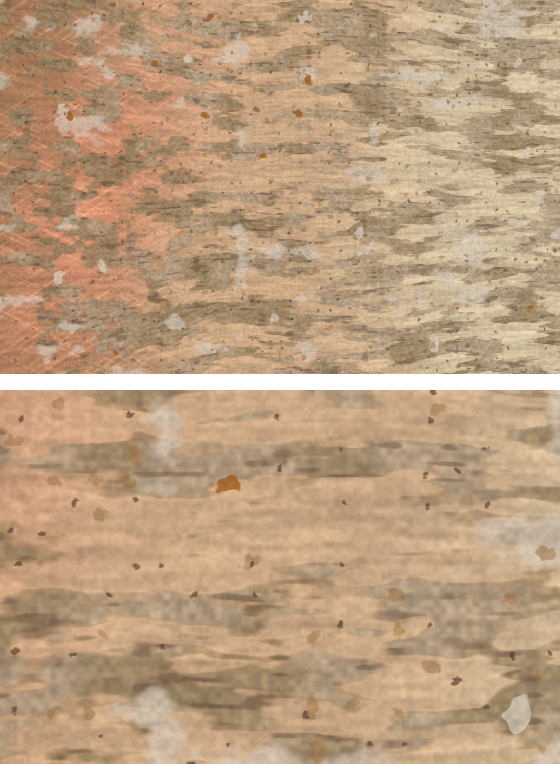
Top: the whole. Bottom: its middle third, enlarged.
Reproduce this texture procedurally as a Shadertoy shader.

```glsl
// Weathered, scraped wood: warm fibres under grey-olive patches, with scratches, rust dots and pale flecks.

float hash(vec2 p) {
    return fract(sin(dot(p, vec2(127.1, 311.7))) * 43758.5453);
}

float noise(vec2 p) {
    vec2 i = floor(p), f = fract(p);
    f = f * f * (3.0 - 2.0 * f);
    return mix(mix(hash(i), hash(i + vec2(1, 0)), f.x),
               mix(hash(i + vec2(0, 1)), hash(i + vec2(1, 1)), f.x), f.y);
}

float fbm(vec2 p) {
    float sum = 0.0, amp = 0.53;
    for (int i = 0; i < 4; i++) {
        sum += amp * noise(p);
        p = p * 2.07 + vec2(17.3, 9.1);
        amp *= 0.5;
    }
    return sum;
}

vec2 rotate(vec2 p, float a) {
    float c = cos(a), s = sin(a);
    return vec2(c * p.x + s * p.y, c * p.y - s * p.x);
}

// Thin lines running along the given angle
float scratches(vec2 p, float angle, float density) {
    vec2 r = rotate(p, angle);
    return smoothstep(0.62, 0.95, noise(r * vec2(9.0, density) + 31.0));
}

// Ragged spots, at most one in each cell of a grid
float spots(vec2 p, float cells, float radius, float chance, float seed) {
    vec2 g = p * cells, id = floor(g);
    float pick = hash(id + seed);
    vec2 centre = 0.3 + 0.4 * vec2(hash(id + seed + 5.2), hash(id + seed + 8.7));
    vec2 d = rotate(fract(g) - centre, pick * 40.0) * vec2(0.8, 1.25);
    float size = radius * cells * mix(0.6, 1.2, hash(id + seed + 2.9));
    float ragged = length(d) + size * 1.1 * (noise(p * 1.3 / radius + seed) - 0.5);
    float soft = 1.2 * cells / iResolution.y;
    return step(pick, chance) * (1.0 - smoothstep(size - soft, size + soft, ragged));
}

// Fibres fan out towards the left edge and waver slightly
vec2 fibreSpace(vec2 p) {
    float fan = 1.0 + 0.45 * exp(-2.0 * p.x) + 0.03 * sin(p.x * 8.0);
    float waver = 0.016 * (noise(p * vec2(5.0, 7.0)) - 0.5);
    return vec2(p.x, (p.y - 0.5) / fan + 0.5 + waver);
}

// Clean wood: brown, then pink, tan and cream from left to right
vec3 woodColour(vec2 p) {
    const vec3 brown = vec3(0.67, 0.49, 0.36);
    const vec3 pink = vec3(0.85, 0.58, 0.45);
    const vec3 tan_ = vec3(0.81, 0.67, 0.53);
    const vec3 cream = vec3(0.83, 0.76, 0.63);
    float x = p.x + 0.22 * (fbm(p * 4.0) - 0.5);
    vec3 col = mix(brown, tan_, smoothstep(0.12, 0.58, x));
    col = mix(col, cream, smoothstep(0.75, 1.3, x));
    vec2 d = rotate(p - vec2(0.27, 0.48), 1.15) * vec2(2.0, 5.2);
    float blush = exp(-dot(d, d)) * (0.55 + 0.8 * fbm(p * 9.0));
    return mix(col, pink, clamp(blush, 0.0, 0.9));
}

void mainImage(out vec4 fragColor, in vec2 fragCoord) {
    const vec3 olive = vec3(0.57, 0.49, 0.37);
    const vec3 grey = vec3(0.66, 0.58, 0.48);
    const vec3 ochre = vec3(0.62, 0.45, 0.27);
    const vec3 chalk = vec3(0.83, 0.78, 0.72);
    const vec3 rust = vec3(0.62, 0.37, 0.13);
    const vec3 soot = vec3(0.30, 0.20, 0.15);

    vec2 p = fragCoord / iResolution.y;
    vec2 q = fibreSpace(p);
    float leftSide = 1.0 - smoothstep(0.28, 0.62, p.x + 0.2 * (noise(p * 6.0) - 0.5));

    // Bare wood with coarse and fine fibres
    float fibre = noise(q * vec2(9.0, 85.0));
    float fineFibre = noise(q * vec2(22.0, 185.0) + 40.0);
    float grain = noise(p * 170.0) - 0.5;
    vec3 col = woodColour(p);
    col *= 1.0 + 0.11 * (fibre - 0.5) + 0.13 * (fineFibre - 0.5);
    float lines = scratches(p, -0.45, 150.0) + scratches(p, 0.6, 160.0);
    col += leftSide * vec3(0.09, 0.07, 0.055) * (lines - 0.3);

    // Grey-olive patches: rounded at left, drawn out along the fibres elsewhere
    float cover = 0.10 * (noise(p * 3.5 + 4.0) - 0.5);
    float blots = fbm(p * vec2(17.0, 23.0) + 3.0) - 0.02;
    float drawn = fbm(q * vec2(10.0, 34.0) + 11.0) + 0.13 * (fibre - 0.5) + 0.16 * (fineFibre - 0.5);
    float field = mix(drawn, blots, leftSide) + cover;
    float patchMask = smoothstep(0.47, 0.57, field);
    vec3 patchCol = mix(olive, grey, smoothstep(0.3, 0.7, noise(p * 15.0 + 60.0) + 0.25 * (p.x - 0.7)));
    patchCol *= 1.0 + 0.16 * (fineFibre - 0.5) + 0.12 * grain;
    col = mix(col, patchCol, 0.82 * patchMask);

    // Ochre rims and dark broken fibres inside the patches
    float rim = patchMask * (1.0 - patchMask) * 4.0;
    col = mix(col, ochre, 0.28 * rim * noise(p * 28.0));
    float crack = smoothstep(0.67, 0.9, noise(q * vec2(40.0, 150.0) + 90.0));
    col = mix(col, soot, crack * (0.08 + 0.27 * patchMask));

    // Chalky smears, flecks, rust dots and dark specks
    float smear = smoothstep(0.66, 0.76, fbm(p * vec2(11.0, 15.0) + 70.0));
    col = mix(col, chalk, 0.65 * smear);
    col = mix(col, chalk, 0.75 * spots(p, 9.0, 0.014, 0.16, 12.0));
    col = mix(col, ochre, 0.50 * spots(p, 30.0, 0.006, 0.18, 21.0));
    col = mix(col, rust, 0.85 * spots(p, 8.0, 0.009, 0.09, 33.0));
    col = mix(col, soot, 0.60 * spots(p, 38.0, 0.0028, 0.16, 47.0));
    col = mix(col, soot, 0.85 * spots(p, 5.0, 0.010, 0.04, 58.0));

    col *= 1.0 + 0.10 * grain + 0.07 * (noise(p * 320.0) - 0.5);
    fragColor = vec4(clamp(col, 0.0, 1.0), 1.0);
}
```
